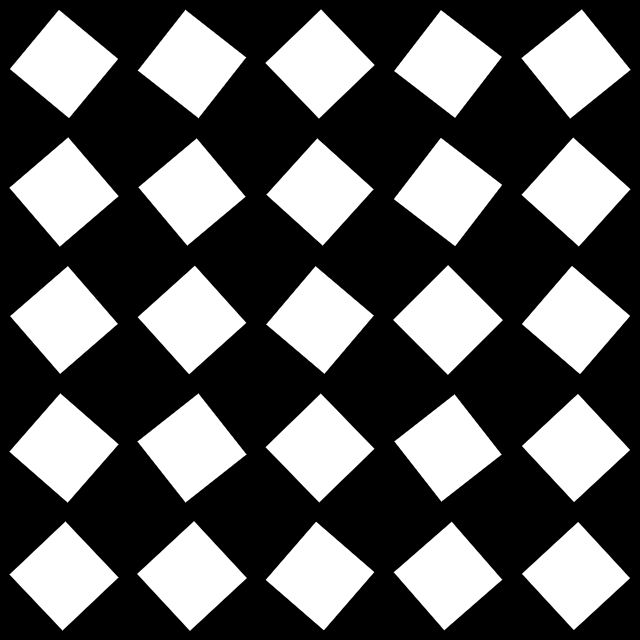
Write a WebGL 2 fragment shader that draws this pattern.

```glsl
#version 300 es
precision highp float;

#define REPEATS 5.0
#define HALF_SIDE 0.300
#define SIZE_JITTER 0.004
#define BASE_ANGLE 0.785398
#define ANGLE_JITTER 0.135
#define GROUND_COLOR vec3(0.0)
#define SQUARE_COLOR vec3(1.0)

uniform vec2 u_resolution;
out vec4 fragColor;

float hash(vec2 p) {
    return fract(sin(dot(p, vec2(127.1, 311.7))) * 43758.5453);
}

// Random value from -1 to 1
float signedHash(vec2 p) {
    return hash(p) * 2.0 - 1.0;
}

mat2 rotation(float angle) {
    float c = cos(angle), s = sin(angle);
    return mat2(c, s, -s, c);
}

float squareDistance(vec2 p, float halfSide) {
    vec2 d = abs(p) - halfSide;
    return length(max(d, 0.0)) + min(max(d.x, d.y), 0.0);
}

void main() {
    // Grid of square cells, wrapping at the canvas edges
    vec2 grid = gl_FragCoord.xy / u_resolution * REPEATS;
    vec2 cell = mod(floor(grid), REPEATS);
    vec2 local = fract(grid) - 0.5;
    float pixel = REPEATS / min(u_resolution.x, u_resolution.y);

    // Each square stands on its corner with its own slight tilt
    float angle = BASE_ANGLE + ANGLE_JITTER * signedHash(cell + 1.0);
    float halfSide = HALF_SIDE + SIZE_JITTER * signedHash(cell + 17.0);
    float dist = squareDistance(rotation(angle) * local, halfSide);

    // Antialiased fill
    float coverage = clamp(0.5 - dist / pixel, 0.0, 1.0);
    fragColor = vec4(mix(GROUND_COLOR, SQUARE_COLOR, coverage), 1.0);
}
```
